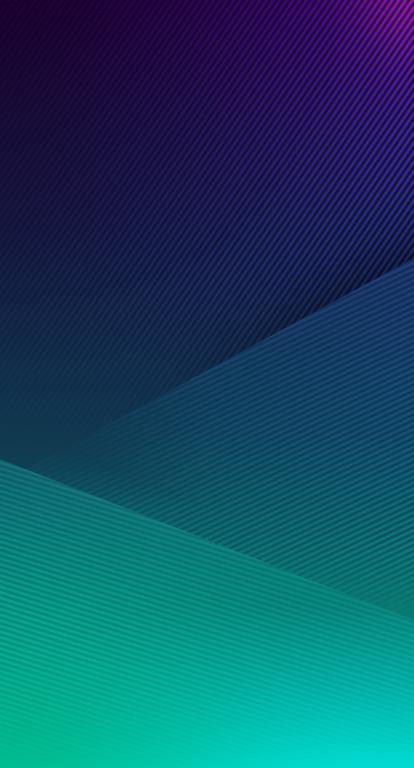
Write a WebGL 2 fragment shader that draws this background.

```glsl
#version 300 es
precision highp float;
// Three overlapping facets running from violet night to bright turquoise.
// Each facet is a two-way colour ramp, cut by a sloped line and engraved
// with fine parallel stripes that fade along the facet.

uniform vec2 u_resolution;
out vec4 fragColor;

const float ASPECT = 0.539;   // canvas width in units of its height

// Three evenly spaced colour stops, t from 0 to 1
vec3 ramp(float t, vec3 a, vec3 b, vec3 c) {
    t = clamp(t, 0.0, 1.0) * 2.0;
    return mix(mix(a, b, min(t, 1.0)), c, max(t - 1.0, 0.0));
}

// Signed distance below a line through a point with the given slope
float below(vec2 p, vec2 point, float slope) {
    return (point.y + slope * (p.x - point.x) - p.y) / sqrt(1.0 + slope * slope);
}

// Soft parallel stripes from -1 to 1, running at an angle in radians
float stripes(vec2 p, float angle, float period) {
    float across = dot(p, vec2(-sin(angle), cos(angle)));
    return sin(6.28319 * across / period);
}

// Antialiased coverage of the positive side of a distance
float cover(float d, float pixel) {
    return smoothstep(-pixel, pixel, d);
}

// Light or shade that falls off on both sides of an edge
float rim(float d, float width) {
    return exp(-abs(d) / width);
}

vec3 nightFacet(vec2 uv, vec2 p, float edge) {
    float t = (1.0 - uv.y) / 0.6;
    vec3 left = ramp(t, vec3(0.10, 0.0, 0.18), vec3(0.08, 0.085, 0.245), vec3(0.06, 0.24, 0.32));
    vec3 right = ramp(t, vec3(0.24, 0.04, 0.46), vec3(0.12, 0.15, 0.41), vec3(0.06, 0.19, 0.31));
    vec3 color = mix(left, right, pow(uv.x, 1.5));

    // Magenta glow in the upper right corner
    float corner = length(p - vec2(ASPECT, 1.0));
    color += vec3(0.17, 0.02, 0.05) * exp(-corner * corner / 0.005);

    // Shadow cast by the facet in front
    color *= 1.0 - 0.4 * rim(edge, 0.05) * smoothstep(0.25, 1.0, uv.x);

    float depth = mix(0.12, 0.48, uv.x) * smoothstep(0.38, 0.68, uv.y);
    return color * (1.0 + depth * stripes(p, 0.97, 0.0071));
}

vec3 middleFacet(vec2 uv, vec2 p, float edge) {
    float t = (0.67 - uv.y) / 0.47;
    vec3 left = ramp(t, vec3(0.07, 0.14, 0.27), vec3(0.06, 0.26, 0.345), vec3(0.04, 0.47, 0.44));
    vec3 right = ramp(t, vec3(0.10, 0.19, 0.40), vec3(0.065, 0.28, 0.41), vec3(0.035, 0.48, 0.45));
    vec3 color = mix(left, right, uv.x);
    color += vec3(0.012, 0.018, 0.03) * rim(edge, 0.006);
    float depth = mix(0.07, 0.18, uv.x) * smoothstep(0.18, 0.3, uv.y);
    return color * (1.0 + depth * stripes(p, 0.44, 0.0070));
}

vec3 seaFacet(vec2 uv, vec2 p, float edge) {
    float t = (0.42 - uv.y) / 0.42;
    vec3 left = ramp(t, vec3(0.07, 0.36, 0.43), vec3(0.02, 0.58, 0.51), vec3(0.0, 0.74, 0.57));
    vec3 right = ramp(t, vec3(0.06, 0.39, 0.43), vec3(0.03, 0.51, 0.48), vec3(0.0, 0.86, 0.82));
    vec3 color = mix(left, right, smoothstep(0.0, 0.9, uv.x));
    color += vec3(0.02, 0.03, 0.03) * rim(edge, 0.005) * (1.0 - 0.6 * uv.x);
    float depth = 0.11 * smoothstep(-0.02, 0.2, uv.y) * (1.0 - 0.5 * uv.x);
    return color * (1.0 + depth * stripes(p, -0.30, 0.0070));
}

void main() {
    vec2 uv = gl_FragCoord.xy / u_resolution;
    vec2 p = uv * vec2(ASPECT, 1.0);
    float pixel = 0.75 / u_resolution.y;

    float middleEdge = below(p, vec2(ASPECT, 0.664), 0.544);
    float seaEdge = below(p, vec2(0.0, 0.402), -0.389);

    // The middle facet dissolves towards its left tip
    float middleFade = max(smoothstep(0.05, 0.55, uv.x), 1.0 - smoothstep(0.33, 0.44, uv.y));

    // Stack the facets from back to front
    vec3 color = nightFacet(uv, p, middleEdge);
    color = mix(color, middleFacet(uv, p, middleEdge), cover(middleEdge, pixel) * middleFade);
    color = mix(color, seaFacet(uv, p, seaEdge), cover(seaEdge, pixel));

    fragColor = vec4(clamp(color, 0.0, 1.0), 1.0);
}
```
